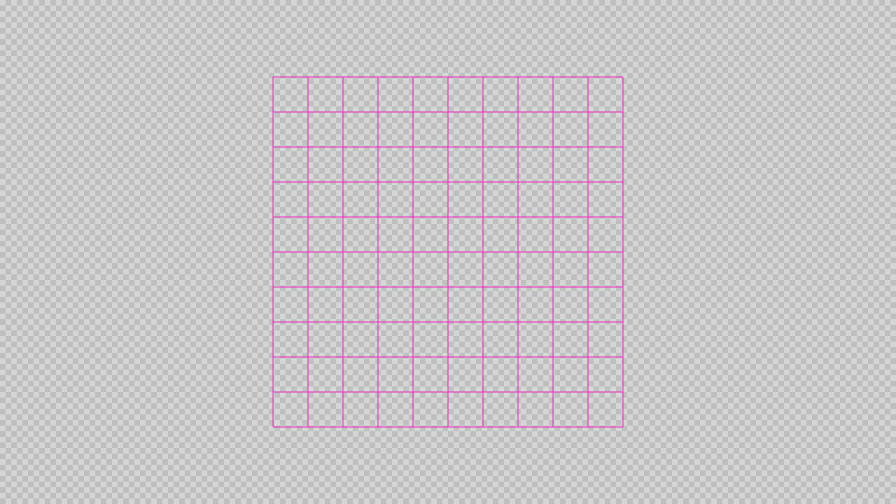
Give the GLSL for this pattern, as a WebGL 1 fragment shader.

```glsl
precision highp float;
// Draws a thin magenta ten by ten grid centred on a fine grey checkerboard.

uniform vec2 u_resolution;

// Antialiased square wave: +1 on even checks, -1 on odd ones.
vec2 squareWave(vec2 p, float pixel) {
  vec2 side = 1.0 - 2.0 * mod(floor(p), 2.0);
  vec2 edge = abs(fract(p + 0.5) - 0.5);
  return side * clamp(edge / (0.4 * pixel), 0.0, 1.0);
}

// Share of a pixel covered by a band of the given half width.
vec2 bandCoverage(vec2 dist, float halfWidth, float pixel) {
  vec2 high = min(dist + 0.5 * pixel, vec2(halfWidth));
  vec2 low = max(dist - 0.5 * pixel, vec2(-halfWidth));
  return max(high - low, 0.0) / pixel;
}

void main() {
  // One unit is one check; 90 checks fill the canvas height.
  float pixel = 90.0 / u_resolution.y;
  vec2 p = (gl_FragCoord.xy - 0.5 * u_resolution) * pixel;

  // Checkerboard
  vec2 wave = squareWave(p, pixel);
  vec3 color = vec3(mix(0.745, 0.835, 0.5 + 0.5 * wave.x * wave.y));

  // Distance to the nearest grid line
  vec2 nearest = clamp(floor(p / 6.25 + 0.5) * 6.25, -31.25, 31.25);
  vec2 dist = abs(p - nearest);
  vec2 inside = clamp((31.25 - abs(p.yx)) / pixel + 0.5, 0.0, 1.0);

  // Faint green fringe beside each line
  vec2 fringe = bandCoverage(dist, 0.625, pixel) - bandCoverage(dist, 0.3125, pixel);
  fringe *= inside;
  color += vec3(-0.006, 0.03, 0.004) * max(fringe.x, fringe.y);

  // Magenta hairlines
  vec2 line = bandCoverage(dist, 0.092, pixel) * inside;
  float ink = 1.0 - (1.0 - line.x) * (1.0 - line.y);
  color = mix(color, vec3(0.95, 0.2, 0.77), ink);

  gl_FragColor = vec4(color, 1.0);
}
```
